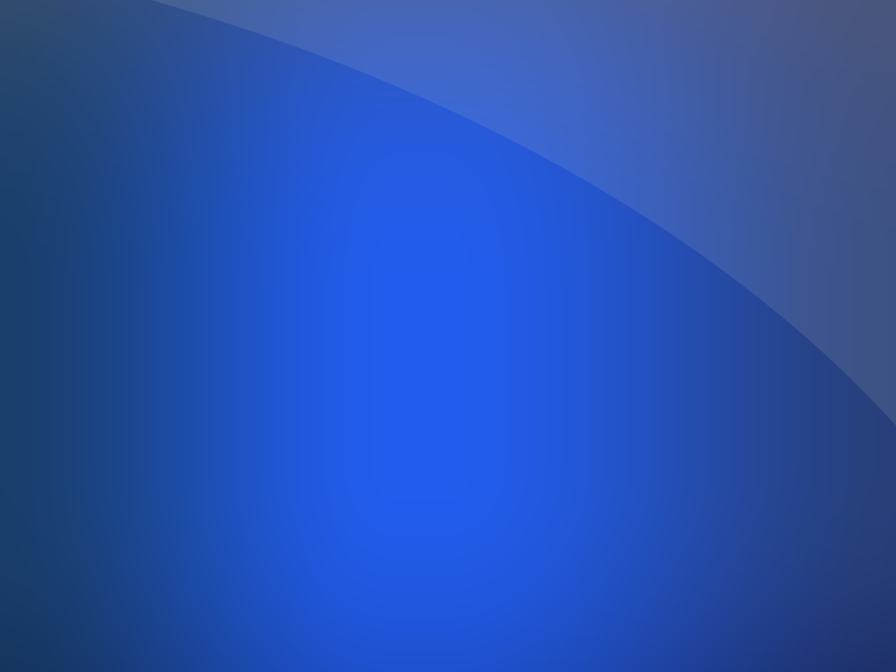
Write a WebGL 1 fragment shader that draws this background.

```glsl
precision highp float;
// Soft blue glow between darker sides, with a pale veil beyond a sweeping elliptical arc.
uniform vec2 u_resolution;

// Horizontal blend: left side, bright centre, right side.
vec3 glowRow(float x, vec3 left, vec3 centre, vec3 right) {
  vec3 color = mix(left, centre, smoothstep(-0.02, 0.59, x));
  return mix(color, right, smoothstep(0.66, 1.37, x));
}

// Quadratic ramp that is 0 at start and 1 at end.
float easeIn(float start, float end, float value) {
  float t = clamp((value - start) / (end - start), 0.0, 1.0);
  return t * t;
}

// Approximate signed distance to an ellipse, positive outside.
float ellipseDistance(vec2 p, vec2 center, vec2 radii) {
  vec2 q = (p - center) / radii;
  float k = length(q);
  return k * (k - 1.0) / length(q / radii);
}

void main() {
  // Canvas heights as units; x is stretched to a 4:3 frame.
  vec2 uv = gl_FragCoord.xy / u_resolution;
  vec2 p = vec2(uv.x * 4.0 / 3.0, uv.y);

  // Glow colours along the top, middle and bottom.
  vec3 topRow = glowRow(p.x, vec3(0.19, 0.295, 0.43), vec3(0.204, 0.337, 0.69), vec3(0.216, 0.263, 0.443));
  vec3 middleRow = glowRow(p.x, vec3(0.10, 0.245, 0.42), vec3(0.13, 0.36, 0.925), vec3(0.155, 0.25, 0.475));
  vec3 bottomRow = glowRow(p.x, vec3(0.086, 0.205, 0.365), vec3(0.118, 0.315, 0.805), vec3(0.118, 0.188, 0.412));
  vec3 color = mix(middleRow, topRow, easeIn(0.566, 1.0, p.y));
  color = mix(color, bottomRow, easeIn(0.305, 0.0, p.y));

  // Translucent veil outside the arc.
  float edgeWidth = 0.75 / u_resolution.y;
  float arc = ellipseDistance(p, vec2(-0.781, -0.383), vec2(2.431, 1.519));
  float veil = smoothstep(-edgeWidth, edgeWidth, arc);
  color = mix(color, vec3(0.8, 0.8, 0.78), 0.13 * veil);

  gl_FragColor = vec4(color, 1.0);
}
```
